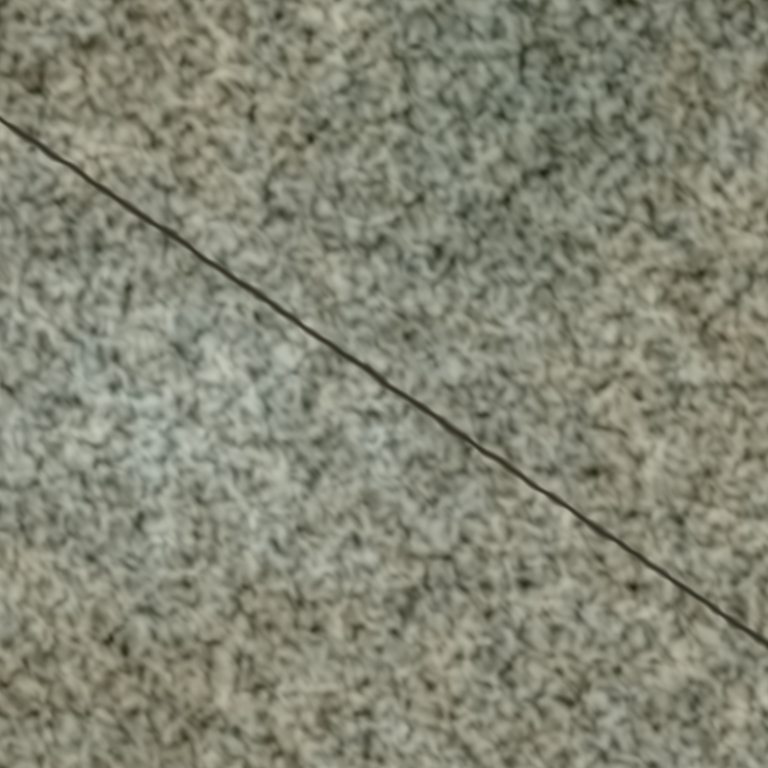
This texture is drawn by a WebGL 2 fragment shader. Its source:

```glsl
#version 300 es
precision highp float;
// Weathered grey-green stone with soft mottled grain and one dark diagonal seam.

uniform vec2 u_resolution;
out vec4 fragColor;

const vec3 STONE = vec3(0.520, 0.524, 0.462);
const vec3 SEAM_COLOR = vec3(0.17, 0.165, 0.11);
const vec3 COOL_TINT = vec3(0.050, 0.072, 0.085);
const vec3 GREEN_TINT = vec3(-0.055, -0.030, -0.028);
const vec3 WARM_TINT = vec3(0.016, 0.002, -0.014);
const vec2 SEAM_START = vec2(0.0, 0.846);
const vec2 SEAM_END = vec2(1.0, 0.160);
const float SEAM_HALF_WIDTH = 0.0066;
const float SEAM_WOBBLE = 0.0035;
const float SEAM_STRENGTH = 0.9;
const float COARSE_FREQ = 27.0;
const float GRAIN_FREQ = 54.0;
const float FINE_FREQ = 96.0;
const float GRAIN_CONTRAST = 0.26;
const float COARSE_SHARE = 0.55;
const float FINE_SHARE = 0.56;
const float DARK_SKEW = 0.36;
const float WARP = 0.0065;
const float STROKE_ANGLE = -0.9;
const float STROKE_STRETCH = 1.5;
const float TAU = 6.2831853;

float hash(ivec2 cell) {
    uvec2 q = uvec2(cell) * uvec2(1597334673u, 3812015801u);
    uint h = (q.x ^ q.y) * 1597334673u;
    h = (h ^ (h >> 15)) * 2246822519u;
    h ^= h >> 13;
    return float(h >> 8) / 16777216.0;
}

float cornerSlope(ivec2 cell, vec2 offset) {
    float a = TAU * hash(cell);
    return dot(vec2(cos(a), sin(a)), offset);
}

// Gradient noise, centred on zero
float noise(vec2 p) {
    ivec2 i = ivec2(floor(p));
    vec2 f = fract(p);
    vec2 w = f * f * f * (f * (f * 6.0 - 15.0) + 10.0);
    float low = mix(cornerSlope(i, f),
                    cornerSlope(i + ivec2(1, 0), f - vec2(1.0, 0.0)), w.x);
    float high = mix(cornerSlope(i + ivec2(0, 1), f - vec2(0.0, 1.0)),
                     cornerSlope(i + ivec2(1, 1), f - vec2(1.0, 1.0)), w.x);
    return mix(low, high, w.y);
}

// Soft round patch, 1 at its centre
float patchMask(vec2 p, vec2 centre, vec2 radius) {
    vec2 d = (p - centre) / radius;
    return exp(-dot(d, d));
}

// Curled short strokes: warped noise in three sizes, with deeper darks
float grain(vec2 p) {
    vec2 bend = vec2(noise(p * 30.0 + 11.3), noise(p * 30.0 + 57.9));
    vec2 q = p + WARP * bend;
    float c = cos(STROKE_ANGLE), s = sin(STROKE_ANGLE);
    vec2 along = vec2(c * q.x + s * q.y, c * q.y - s * q.x);
    along.x /= STROKE_STRETCH;
    float g = noise(q * GRAIN_FREQ + 3.7)
            + FINE_SHARE * noise(along * FINE_FREQ + 91.2)
            + COARSE_SHARE * noise(along * COARSE_FREQ + 37.5);
    return g - DARK_SKEW * (g * g - 0.09);
}

// Broad drifts of hue and brightness
vec3 drift(vec2 p) {
    vec3 tint = COOL_TINT * patchMask(p, vec2(0.22, 0.45), vec2(0.30, 0.20));
    tint += GREEN_TINT * patchMask(p, vec2(0.66, 0.86), vec2(0.24, 0.26));
    tint += WARM_TINT * patchMask(p, vec2(0.97, 0.55), vec2(0.25, 0.45));
    tint += WARM_TINT * patchMask(p, vec2(0.15, 0.08), vec2(0.45, 0.22));
    tint += WARM_TINT * patchMask(p, vec2(0.25, 0.92), vec2(0.28, 0.18));
    tint -= 0.065 * patchMask(p, vec2(1.0, 1.0), vec2(0.35, 0.25));
    tint -= 0.065 * patchMask(p, vec2(0.0, 0.0), vec2(0.20, 0.16));
    tint -= 0.045 * patchMask(p, vec2(0.0, 1.0), vec2(0.15, 0.15));
    tint += 0.085 * noise(p * 8.0 + 21.0) + 0.075 * noise(p * 17.0 + 5.0);
    tint += vec3(0.018, 0.0, -0.018) * noise(p * 13.0 + 73.0);
    return tint;
}

// Coverage of the seam, uneven in width and slightly ragged
float seam(vec2 p, float pixel) {
    vec2 dir = normalize(SEAM_END - SEAM_START);
    vec2 rel = p - SEAM_START;
    float t = dot(rel, dir);
    float d = rel.x * dir.y - rel.y * dir.x;
    d += SEAM_WOBBLE * noise(vec2(t * 32.0, 4.4));
    float halfWidth = SEAM_HALF_WIDTH * (1.0 + 0.7 * noise(vec2(t * 48.0, 8.6)));
    return 1.0 - smoothstep(0.0, halfWidth + 0.5 * pixel, abs(d));
}

void main() {
    float pixel = 1.0 / u_resolution.y;
    vec2 p = gl_FragCoord.xy * pixel;
    vec3 color = STONE + drift(p) + GRAIN_CONTRAST * grain(p);
    color = mix(color, SEAM_COLOR, SEAM_STRENGTH * seam(p, pixel));
    fragColor = vec4(clamp(color, 0.0, 1.0), 1.0);
}
```
